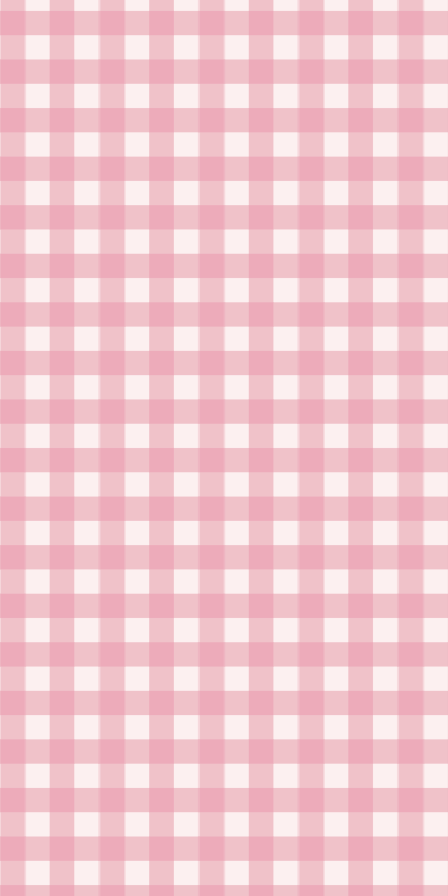
This pattern is drawn by a WebGL 1 fragment shader. Its source:

```glsl
precision highp float;
// Pink gingham: translucent vertical and horizontal stripes over cream.
// Each weave direction gives a coverage from 0 to 1; their sum picks the
// colour, and every second vertical stripe has thin, half-covered edges.

uniform vec2 u_resolution;

// Coverage of a stripe of given centre and width, repeating every period.
float stripe(float t, float centre, float width, float period, float blur) {
  float d = abs(mod(t - centre + 0.5 * period, period) - 0.5 * period);
  return 1.0 - smoothstep(-blur, blur, d - 0.5 * width);
}

// Plain stripes alternate with stripes that have pale slivers at both edges.
float verticalWeave(float x, float blur) {
  float plain = stripe(x, 1.245, 0.495, 2.0, blur);
  float core = stripe(x, 0.255, 0.475, 2.0, blur);
  float halo = stripe(x, 0.25, 0.55, 2.0, blur);
  return plain + mix(0.5 * halo, 1.0, core);
}

// Cream, then one layer of pink, then two.
vec3 clothColour(float layers) {
  vec3 cream = vec3(0.99, 0.94, 0.94);
  vec3 pink = vec3(0.94, 0.76, 0.79);
  vec3 rose = vec3(0.93, 0.67, 0.73);
  vec3 single = mix(cream, pink, clamp(layers, 0.0, 1.0));
  return mix(single, rose, clamp(layers - 1.0, 0.0, 1.0));
}

void main() {
  vec2 uv = gl_FragCoord.xy / u_resolution;
  uv.y = 1.0 - uv.y;

  // Nine repeats across, about eighteen and a half down.
  vec2 repeats = vec2(9.0, 18.45);
  vec2 p = uv * repeats;
  vec2 blur = max(0.7 * repeats / u_resolution, vec2(0.012));

  float vertical = verticalWeave(p.x, blur.x);
  float horizontal = stripe(p.y, 0.475, 0.5, 1.0, blur.y);

  gl_FragColor = vec4(clothColour(vertical + horizontal), 1.0);
}
```
